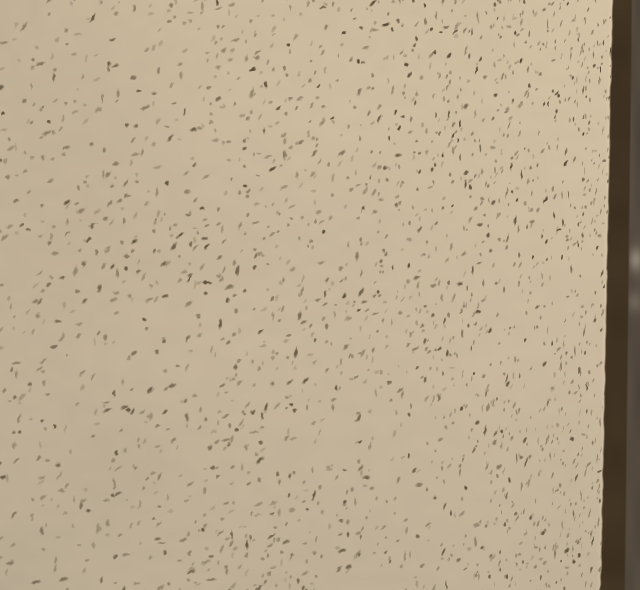
Reproduce this texture procedurally as a Shadertoy shader.

```glsl
// A warm cream panel sprinkled with soft, slanted dark flecks, ending at a
// brown gap and a grey frame on the right. Flecks are jittered grid ellipses
// in a space squeezed towards the right edge; value noise clusters them.

const vec3 CREAM_LIT   = vec3(0.815, 0.745, 0.630);
const vec3 CREAM_SHADE = vec3(0.690, 0.630, 0.535);
const vec3 FLECK_BROWN = vec3(0.290, 0.245, 0.170);
const vec3 GAP_BROWN   = vec3(0.250, 0.198, 0.135);
const vec3 FRAME_GREY  = vec3(0.320, 0.282, 0.240);
const vec3 GLINT       = vec3(0.570, 0.530, 0.470);

float hash(vec2 p) {
    vec3 q = fract(p.xyx * 0.1031);
    q += dot(q, q.yzx + 33.33);
    return fract((q.x + q.y) * q.z);
}

vec2 hash2(vec2 p) {
    return vec2(hash(p + 17.3), hash(p + 71.9));
}

float valueNoise(vec2 p) {
    vec2 cell = floor(p), f = fract(p);
    f = f * f * (3.0 - 2.0 * f);
    float low  = mix(hash(cell), hash(cell + vec2(1, 0)), f.x);
    float high = mix(hash(cell + vec2(0, 1)), hash(cell + vec2(1, 1)), f.x);
    return mix(low, high, f.y);
}

// Horizontal foreshortening: cells grow narrower towards the right.
vec2 foreshorten(vec2 p) {
    return vec2(p.x + 0.27 * pow(max(p.x, 0.0), 4.0), p.y);
}

// Soft ellipse, 1 at the centre; size holds its half length and half width.
float softFleck(vec2 p, float angle, vec2 size) {
    vec2 along = vec2(cos(angle), sin(angle));
    vec2 q = vec2(dot(p, along), dot(p, vec2(-along.y, along.x))) / size;
    return 1.0 - smoothstep(0.35, 1.4, length(q));
}

// Strongest fleck covering p, in one layer of scattered flecks.
float fleckLayer(vec2 p, float spacing, float density, float scale, float seed) {
    vec2 home = floor(p / spacing);
    float cover = 0.0;
    for (int j = -1; j <= 1; j++)
    for (int i = -1; i <= 1; i++) {
        vec2 cell = home + vec2(i, j);
        vec2 id = cell + seed;
        vec2 centre = (cell + hash2(id)) * spacing;
        float cluster = valueNoise(centre * 13.0 + seed);
        float chance = density * (0.25 + 1.5 * cluster * cluster + 0.25 * centre.x);
        if (hash(id + 5.7) > chance) continue;
        vec2 shape = hash2(id + 211.0);
        float angle = 0.85 + 1.7 * (hash(id + 137.0) - 0.5);
        float halfLength = scale * (0.0038 + 0.0052 * shape.x * shape.x);
        float halfWidth = scale * (0.0024 + 0.0012 * shape.y);
        float strength = 0.35 + 0.60 * pow(hash(id + 401.0), 1.5);
        float fleck = softFleck(p - centre, angle, vec2(halfLength, halfWidth));
        cover = max(cover, strength * fleck);
    }
    return cover;
}

// Uneven lamp light: brightest at the upper right, dull at the lower left.
vec3 panelColour(vec2 p) {
    float light = 0.32 + 0.48 * p.y + 0.26 * p.x;
    light -= 0.22 * smoothstep(0.45, 0.0, p.x) * p.y;
    light += 0.14 * (valueNoise(p * 5.0) - 0.5);
    light += 0.10 * (valueNoise(p * vec2(34.0, 52.0)) - 0.5);
    vec3 colour = mix(CREAM_SHADE, CREAM_LIT, clamp(light, 0.0, 1.1));
    return colour + vec3(-0.004, 0.0, 0.008) * (1.0 - p.y);
}

float glintSpot(vec2 p, vec2 centre, vec2 size) {
    return exp(-dot((p - centre) / size, (p - centre) / size));
}

void mainImage(out vec4 fragColor, in vec2 fragCoord) {
    vec2 p = fragCoord / iResolution.y;
    float blur = max(0.0022, 1.0 / iResolution.y);

    // Flecked panel, with slightly ragged fleck outlines
    vec2 ragged = vec2(valueNoise(p * 210.0), valueNoise(p * 210.0 + 50.0)) - 0.5;
    vec2 q = foreshorten(p) + 0.0032 * ragged;
    float bold = fleckLayer(q, 0.028, 0.62, 1.0, 30.0);
    float faint = 0.55 * fleckLayer(q, 0.021, 0.50, 0.85, 90.0);
    float contrast = mix(0.72, 1.0, clamp(0.5 * p.x + 0.6 * p.y, 0.0, 1.0));
    vec3 colour = mix(panelColour(p), FLECK_BROWN, max(bold, faint) * contrast);

    // Pale rim, then the dark gap beside the slightly leaning panel edge
    float panelEdge = mix(1.018, 1.038, p.y) + 0.002 * (valueNoise(p.yy * 45.0) - 0.5);
    float frameEdge = mix(1.059, 1.071, p.y);
    colour += 0.035 * smoothstep(panelEdge - 0.007, panelEdge, p.x);
    vec3 gap = GAP_BROWN * (0.93 + 0.14 * valueNoise(p * 22.0));
    colour = mix(colour, gap, smoothstep(-blur, blur, p.x - panelEdge));

    // Grey frame with two small reflections
    vec3 frame = FRAME_GREY * (0.92 + 0.16 * valueNoise(p * vec2(60.0, 9.0)));
    frame = mix(frame, GLINT, 0.9 * glintSpot(p, vec2(1.078, 0.560), vec2(0.012, 0.020)));
    frame = mix(frame, GLINT, 0.4 * glintSpot(p, vec2(1.076, 0.488), vec2(0.014, 0.018)));
    colour = mix(colour, frame, smoothstep(-blur, blur, p.x - frameEdge));

    fragColor = vec4(colour, 1.0);
}
```
